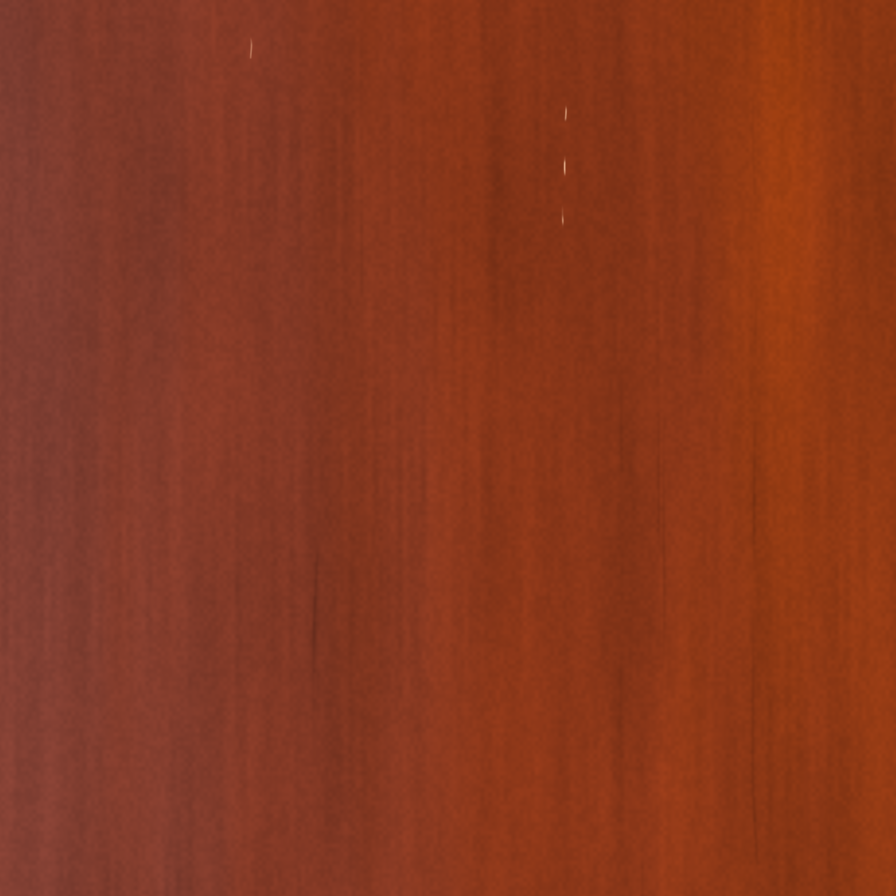
Reproduce this texture procedurally as a Shadertoy shader.

```glsl
// Rust-red surface with soft vertical streaks, turning from dusky rose on the
// left to amber on the right. Stretched value noise makes the streaks and fine
// grain; broken seams and a few ragged pale scratches are laid over them.

const vec3 ROSE   = vec3(0.500, 0.243, 0.195);
const vec3 CLAY   = vec3(0.530, 0.228, 0.150);
const vec3 RUST   = vec3(0.545, 0.213, 0.095);
const vec3 AMBER  = vec3(0.565, 0.222, 0.076);
const vec3 ORANGE = vec3(0.615, 0.243, 0.060);
const vec3 PALE   = vec3(0.900, 0.680, 0.540);

const float BROAD_STREAKS = 0.10;
const float FINE_STREAKS  = 0.055;
const float THREADS       = 0.055;
const float BLOTCHES      = 0.08;
const float GRAIN         = 0.075;
const float HUE_DRIFT     = 0.13;
const float GLOW_X        = 0.875;
const float SEAM_X        = 0.843;
const int   SEAMS         = 9;
const int   SCRATCHES     = 4;

float hash(vec2 p) {
    vec3 q = fract(vec3(p.xyx) * 0.1031);
    q += dot(q, q.yzx + 33.33);
    return fract((q.x + q.y) * q.z);
}

float noise(vec2 p) {
    vec2 cell = floor(p), f = fract(p);
    f = f * f * (3.0 - 2.0 * f);
    return mix(mix(hash(cell), hash(cell + vec2(1.0, 0.0)), f.x),
               mix(hash(cell + vec2(0.0, 1.0)), hash(cell + 1.0), f.x), f.y);
}

// Noise centred on zero, scaled separately across and along the streaks
float streak(vec2 uv, vec2 scale, float seed) {
    return noise(uv * scale + seed) - 0.5;
}

// Soft vertical band around x
float band(float x, float center, float width) {
    float d = (x - center) / width;
    return exp(-d * d);
}

vec3 baseColor(float t) {
    vec3 color = mix(ROSE, CLAY, smoothstep(0.04, 0.30, t));
    color = mix(color, RUST, smoothstep(0.32, 0.60, t));
    return mix(color, AMBER, smoothstep(0.70, 0.90, t));
}

// Thin dark seams, each fading in and out along a short part of its length
float seams(vec2 uv) {
    float cover = 0.0;
    for (int i = 0; i < SEAMS; i++) {
        float id = float(i);
        float x = i == 0 ? SEAM_X : 0.27 + 0.62 * hash(vec2(id, 3.1));
        float y = hash(vec2(id, 8.7));
        float reach = i == 0 ? 0.6 : mix(0.06, 0.22, hash(vec2(id, 4.6)));
        float bend = 0.006 * streak(uv, vec2(0.0, 7.0), id * 13.7);
        float broken = smoothstep(0.25, 0.8, noise(vec2(id * 5.3, uv.y * 14.0)));
        cover += band(uv.x + bend, x, 0.0022) * band(uv.y, y, reach) * broken;
    }
    return cover;
}

// Coverage of ragged pale scratches gathered in two columns
float scratches(vec2 uv, float pixel) {
    float cover = 0.0;
    for (int i = 0; i < SCRATCHES; i++) {
        float id = float(i);
        float jitter = hash(vec2(id, 7.3)) - 0.5;
        vec2 center = i == 0 ? vec2(0.28, 0.945)
                             : vec2(0.630 + 0.006 * jitter, 0.70 + 0.057 * id);
        float halfLength = mix(0.012, 0.026, hash(vec2(id, 2.9)));
        vec2 d = uv - center;
        d.x += 0.05 * d.y * jitter + 0.003 * streak(uv, vec2(0.0, 60.0), id * 9.1);
        float taper = 1.0 - smoothstep(0.2, 1.0, abs(d.y) / halfLength);
        float broken = smoothstep(0.25, 0.7, noise(vec2(id * 3.7, uv.y * 130.0)));
        float line = 1.0 - smoothstep(0.0, 0.0011 + 0.7 * pixel, abs(d.x));
        cover = max(cover, line * taper * broken * (i == 0 ? 0.5 : 0.95));
    }
    return cover;
}

void mainImage(out vec4 fragColor, in vec2 fragCoord) {
    vec2 uv = fragCoord / iResolution.xy;
    float pixel = 1.0 / min(iResolution.x, iResolution.y);

    // Hue runs across the canvas and wanders in tall patches
    float drift = streak(uv, vec2(11.0, 2.2), 3.7) + 0.5 * streak(uv, vec2(36.0, 2.6), 41.2);
    vec3 color = baseColor(uv.x + HUE_DRIFT * drift + 0.10 * (uv.y - 0.4));

    // Orange glow, strongest toward the top
    float glow = band(uv.x, GLOW_X, 0.034) * smoothstep(0.1, 1.0, uv.y);
    color = mix(color, ORANGE, 0.8 * glow);

    // Light and dark streaks from broad to hair-thin
    float shade = 1.0;
    shade += BROAD_STREAKS * streak(uv, vec2(15.0, 2.0), 11.4);
    shade += FINE_STREAKS * streak(uv, vec2(58.0, 3.2), 23.8);
    shade += THREADS * streak(uv, vec2(150.0, 6.0), 57.1) * (0.3 + 1.4 * noise(uv * vec2(9.0, 5.0)));
    shade += BLOTCHES * streak(uv, vec2(6.0, 4.5), 71.6);

    // Woven grain at two sizes
    shade += GRAIN * streak(uv, vec2(230.0, 210.0), 5.2);
    shade += 0.5 * GRAIN * streak(uv, vec2(110.0, 70.0), 33.9);

    // Dark bands and seams
    float wobble = 0.008 * streak(uv, vec2(1.0, 4.0), 91.3);
    shade -= 0.09 * band(uv.x + wobble, 0.55, 0.014) * noise(uv.yy * 5.0);
    shade -= 0.06 * band(uv.x + wobble, 0.695, 0.018);
    shade -= 0.10 * seams(uv);
    color *= shade;

    color = mix(color, PALE, scratches(uv, pixel));
    fragColor = vec4(color, 1.0);
}
```
